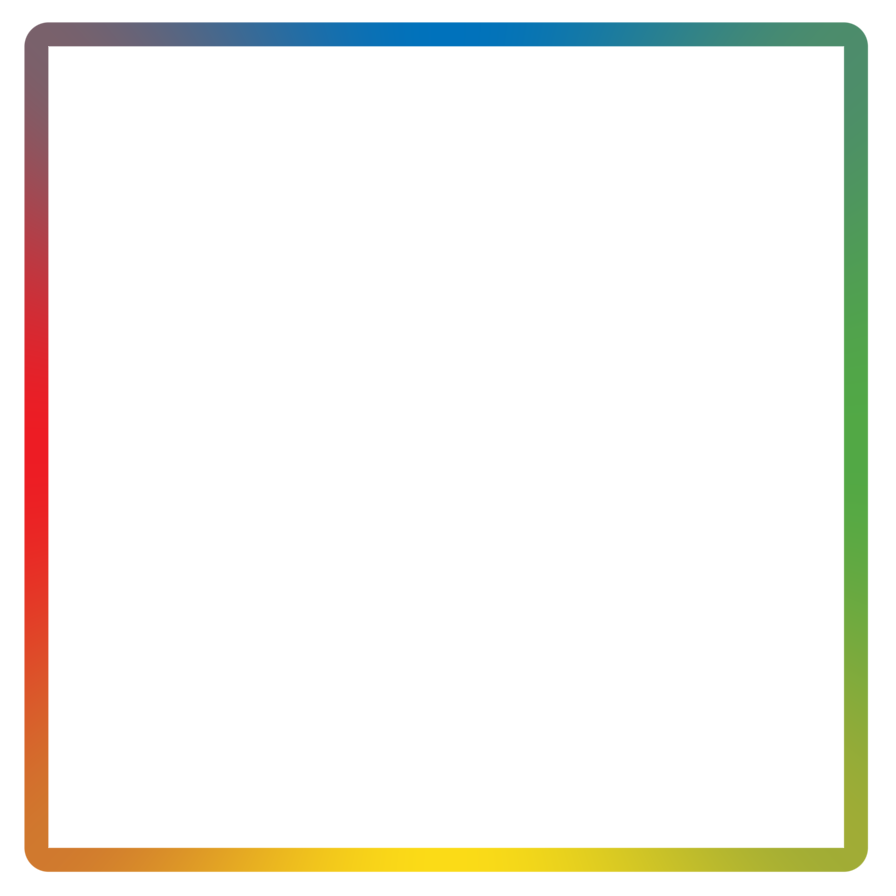
This background is drawn by a three.js fragment shader. Its source:

```glsl
// Draws a thin rounded square frame with a four-hue gradient on white.
varying vec2 vUv;

const vec3 WHITE = vec3(1.0);

// Hues at the middle of each side
const vec3 RED = vec3(0.93, 0.11, 0.14);
const vec3 BLUE = vec3(0.0, 0.447, 0.737);
const vec3 GREEN = vec3(0.32, 0.66, 0.27);
const vec3 YELLOW = vec3(0.985, 0.86, 0.09);

// Blended hues at the corners
const vec3 MAUVE = vec3(0.475, 0.38, 0.42);
const vec3 TEAL = vec3(0.30, 0.55, 0.42);
const vec3 OLIVE = vec3(0.63, 0.675, 0.21);
const vec3 OCHRE = vec3(0.815, 0.475, 0.18);

const vec2 CENTER = vec2(0.498, 0.5010);
const vec2 OUTER_HALF = vec2(0.4707, 0.4740);
const vec2 INNER_HALF = vec2(0.4440, 0.4473);
const float CORNER_RADIUS = 0.027;
const float EDGE_SOFTNESS = 0.001;

// Signed distance to a box with rounded corners
float roundedBox(vec2 p, vec2 halfSize, float radius) {
  vec2 q = abs(p) - halfSize + radius;
  return length(max(q, 0.0)) + min(max(q.x, q.y), 0.0) - radius;
}

// Smooth coverage, 1 inside and 0 outside
float fillMask(float dist, float softness) {
  return 1.0 - smoothstep(-softness, softness, dist);
}

// Eases from the side hue at its middle to the corner hue at its ends
vec3 frameColor(vec2 p) {
  vec2 a = abs(p);
  bool onVerticalSide = a.x > a.y;
  vec3 sideX = p.x < 0.0 ? RED : GREEN;
  vec3 sideY = p.y < 0.0 ? YELLOW : BLUE;
  vec3 side = onVerticalSide ? sideX : sideY;

  vec3 topCorner = p.x < 0.0 ? MAUVE : TEAL;
  vec3 bottomCorner = p.x < 0.0 ? OCHRE : OLIVE;
  vec3 corner = p.y < 0.0 ? bottomCorner : topCorner;

  float along = min(a.x, a.y) / max(max(a.x, a.y), 0.0001);
  return mix(side, corner, smoothstep(0.0, 1.0, along));
}

void main() {
  vec2 p = vUv - CENTER;

  // Frame: rounded outside, square inside
  float outer = fillMask(roundedBox(p, OUTER_HALF, CORNER_RADIUS), EDGE_SOFTNESS);
  float inner = fillMask(roundedBox(p, INNER_HALF, 0.0), EDGE_SOFTNESS);
  float frame = outer * (1.0 - inner);

  vec3 color = mix(WHITE, frameColor(p / OUTER_HALF), frame);
  gl_FragColor = vec4(color, 1.0);
}
```
